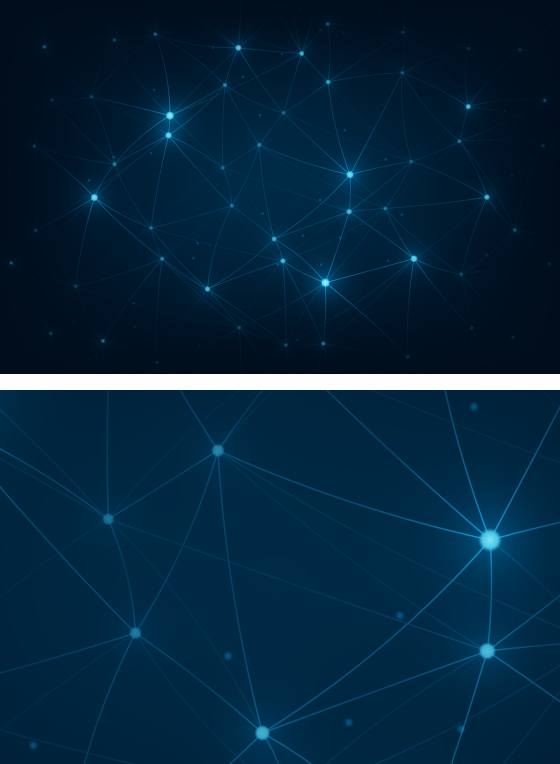
Top: the whole. Bottom: its middle third, enlarged.
Give the GLSL for this background, as a WebGL 1 fragment shader.

```glsl
precision highp float;
// Glowing network: scattered nodes joined by thin bowed threads on dark blue.

#define GRID vec2(9.0, 6.0)
#define DUST_GRID vec2(27.0, 18.0)
#define JITTER 0.36
#define BOW 0.10
#define THREAD_WIDTH 0.0013
#define HALO_SIZE 0.030
#define EDGE_COLOR vec3(0.0, 0.052, 0.112)
#define CENTER_COLOR vec3(0.0, 0.163, 0.272)
#define THREAD_COLOR vec3(0.07, 0.43, 0.57)
#define HALO_COLOR vec3(0.0, 0.30, 0.43)
#define DIM_COLOR vec3(0.01, 0.36, 0.54)
#define BRIGHT_COLOR vec3(0.30, 0.84, 0.97)

uniform vec2 u_resolution;

vec3 hash3(vec2 p) {
  vec3 q = fract(p.xyx * vec3(0.1031, 0.1030, 0.0973) + 0.137);
  q += dot(q, q.yxz + 33.33);
  return fract((q.xxy + q.yzz) * q.zyx);
}

// Bright in the middle, smoothly dark and periodic at the borders.
float vignette(vec2 uv) {
  vec2 s = abs(sin(3.14159 * uv));
  return pow(s.x * s.y, 1.4);
}

// Node of a cell: xy = position in cell units, z = strength.
vec3 nodeAt(vec2 cell) {
  vec3 h = hash3(mod(cell, GRID) + 3.0);
  vec2 pos = cell + 0.5 + JITTER * (2.0 * h.xy - 1.0);
  float fade = smoothstep(0.0, 0.45, vignette(pos / GRID));
  return vec3(pos, mix(0.13, 1.0, h.z * h.z * h.z) * mix(0.15, 1.0, fade));
}

// Brightness of a bowed thread between two nodes.
float thread(vec2 p, vec3 a, vec3 b, float bow, vec2 cellSize, float px) {
  vec2 ab = (b.xy - a.xy) * cellSize;
  vec2 ap = (p - a.xy) * cellSize;
  float t = clamp(dot(ap, ab) / dot(ab, ab), 0.0, 1.0);
  vec2 bulge = vec2(-ab.y, ab.x) * bow * 4.0 * t * (1.0 - t);
  float d = length(ap - ab * t - bulge);
  float w = max(THREAD_WIDTH, px);
  float cover = (1.0 - smoothstep(0.0, w, d)) * min(1.0, 1.4 * THREAD_WIDTH / w);
  float taper = mix(0.6, 1.0, abs(2.0 * t - 1.0));
  return cover * taper * (0.12 + 0.9 * mix(a.z, b.z, t));
}

void main() {
  vec2 uv = gl_FragCoord.xy / u_resolution;
  float px = 1.0 / u_resolution.y;
  vec2 canvas = vec2(u_resolution.x / u_resolution.y, 1.0);
  vec2 cellSize = canvas / GRID;
  vec2 p = uv * GRID;
  vec2 home = floor(p);
  float light = vignette(uv);
  float reveal = mix(0.2, 1.0, smoothstep(0.0, 0.4, light));
  vec3 color = mix(EDGE_COLOR, CENTER_COLOR, light);

  // Threads: a jittered triangulation plus some fainter long links
  float lines = 0.0;
  for (int j = -1; j <= 1; j++) {
    for (int i = -2; i <= 1; i++) {
      vec2 cell = home + vec2(float(i), float(j));
      vec3 h = hash3(mod(cell, GRID) + 41.0);
      vec3 bow = BOW * (h - 0.5);
      vec3 a = nodeAt(cell);
      vec3 right = nodeAt(cell + vec2(1.0, 0.0));
      vec3 up = nodeAt(cell + vec2(0.0, 1.0));
      vec3 corner = nodeAt(cell + 1.0);
      float rising = step(0.5, h.x);
      lines = max(lines, thread(p, a, right, bow.x, cellSize, px));
      lines = max(lines, thread(p, a, up, bow.y, cellSize, px));
      lines = max(lines, thread(p, a, corner, bow.z, cellSize, px) * mix(0.3, 1.0, rising));
      lines = max(lines, thread(p, right, up, bow.y, cellSize, px) * mix(1.0, 0.3, rising));
      vec3 far = nodeAt(cell + vec2(2.0, h.y < 0.5 ? 1.0 : -1.0));
      lines = max(lines, thread(p, a, far, bow.x, cellSize, px) * 0.5 * step(0.6, h.z));
    }
  }
  color += THREAD_COLOR * lines * reveal;

  // Sparse faint dots between the nodes
  vec2 dustPos = uv * DUST_GRID;
  vec3 grain = hash3(floor(dustPos) + 97.0);
  vec2 offset = (fract(dustPos) - 0.25 - 0.5 * grain.xy) * canvas / DUST_GRID;
  float dust = 1.0 - smoothstep(0.001, 0.005, length(offset));
  color += DIM_COLOR * dust * step(0.9, grain.z) * 0.45 * reveal;

  // Nodes: soft halo, disc and a hot centre
  for (int j = -1; j <= 1; j++) {
    for (int i = -1; i <= 1; i++) {
      vec3 n = nodeAt(home + vec2(float(i), float(j)));
      vec2 away = p - n.xy;
      float d = length(away * cellSize);
      float radius = mix(0.0036, 0.0105, n.z);
      float inReach = 1.0 - smoothstep(0.5, 1.0, length(away));
      color += HALO_COLOR * n.z * exp(-d / (HALO_SIZE * mix(0.4, 1.0, n.z))) * inReach;
      float soft = max(px, 0.3 * radius);
      float disc = 1.0 - smoothstep(radius - soft, radius + soft, d);
      float alpha = min(1.0, 0.2 + 2.5 * n.z);
      color = mix(color, mix(DIM_COLOR, BRIGHT_COLOR, sqrt(n.z)), disc * alpha);
      float heat = 1.7 * d / radius;
      color += vec3(0.32, 0.14, 0.04) * n.z * exp(-heat * heat);
    }
  }
  gl_FragColor = vec4(min(color, 1.0), 1.0);
}
```
